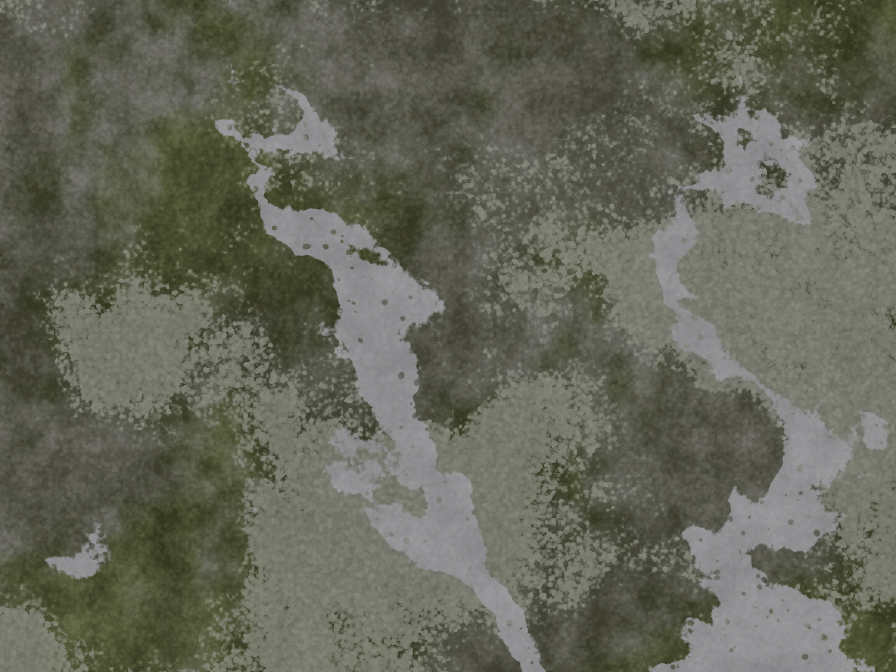
This texture is drawn by a Shadertoy shader. Its source:

```glsl
// Weathered wall: mossy, gritty ground under speckled lichen and flaking pale plaster.
// Warped layered noise places the patches; ridges of it form the plaster veins,
// and cellular noise supplies the grit, the ragged edges and the pits.

const vec3 MOSS_DARK   = vec3(0.20, 0.21, 0.12);
const vec3 MOSS_LIGHT  = vec3(0.39, 0.41, 0.27);
const vec3 SOIL        = vec3(0.25, 0.25, 0.20);
const vec3 STONE       = vec3(0.45, 0.45, 0.42);
const vec3 LICHEN      = vec3(0.49, 0.50, 0.455);
const vec3 PLASTER     = vec3(0.57, 0.57, 0.58);

const float GRIT_SCALE    = 135.0;  // grains per canvas height
const float PIT_SCALE     = 48.0;   // pit cells per canvas height
const float PATCH_SCALE   = 3.4;    // lichen and moss patches per height
const float VEIN_SCALE    = 2.5;    // plaster veins per height
const float VEIN_WIDTH    = 0.33;
const float LICHEN_LEVEL  = 0.575;  // higher leaves less lichen
const float WARP          = 0.16;

vec2 hash2(vec2 p) {
    vec3 h = fract(p.xyx * vec3(0.1031, 0.1030, 0.0973));
    h += dot(h, h.yzx + 33.33);
    return fract((h.xx + h.yz) * h.zy);
}

float valueNoise(vec2 p) {
    vec2 i = floor(p), f = fract(p);
    f = f * f * (3.0 - 2.0 * f);
    float low  = mix(hash2(i).x, hash2(i + vec2(1, 0)).x, f.x);
    float high = mix(hash2(i + vec2(0, 1)).x, hash2(i + vec2(1, 1)).x, f.x);
    return mix(low, high, f.y);
}

// Layered noise, mean 0.5
float fbm(vec2 p) {
    float sum = 0.0, weight = 0.5, total = 0.0;
    for (int k = 0; k < 5; k++) {
        sum += weight * valueNoise(p);
        total += weight;
        weight *= 0.5;
        p = mat2(1.6, 1.2, -1.2, 1.6) * p + 17.3;
    }
    return sum / total;
}

// x: distance to the nearest cell point, y: random value of that cell
vec2 cellular(vec2 p) {
    vec2 i = floor(p), f = fract(p);
    vec2 nearest = vec2(8.0, 0.0);
    for (int y = -1; y <= 1; y++)
    for (int x = -1; x <= 1; x++) {
        vec2 cell = vec2(x, y);
        vec2 point = hash2(i + cell);
        float d = length(cell + point - f);
        if (d < nearest.x) nearest = vec2(d, hash2(i + cell + 71.0).y);
    }
    return nearest;
}

void mainImage(out vec4 fragColor, in vec2 fragCoord) {
    vec2 p = fragCoord / iResolution.y + 3.0;
    vec2 bend = vec2(fbm(p * 5.0), fbm(p * 5.0 + 41.0)) - 0.5;
    vec2 q = p + WARP * bend;

    // Grit: cell grains broken up by finer noise
    vec2 grain = cellular(p * GRIT_SCALE);
    float grit = 0.5 * grain.y + 0.5 * valueNoise(p * GRIT_SCALE * 1.6)
               + 0.35 * (0.45 - grain.x);
    float clump = fbm(p * 26.0);

    // Ground: green moss against brown-grey stone, with faint vertical streaks
    float streak = fbm(p * vec2(28.0, 6.0) + 9.0);
    float tone = 0.47 + 0.55 * (grit - 0.5) + 0.9 * (clump - 0.5)
               + 0.5 * (streak - 0.5) + 0.8 * (fbm(q * PATCH_SCALE + 60.0) - 0.5);
    tone = clamp(tone, 0.0, 1.0);
    float bare = fbm(q * PATCH_SCALE * 0.8 + 23.0) + 0.25 * (clump - 0.5);
    vec3 moss  = mix(MOSS_DARK, MOSS_LIGHT, tone);
    vec3 stone = mix(SOIL, STONE, tone);
    vec3 color = mix(moss, stone, smoothstep(0.36, 0.60, bare));

    // Plaster veins: noise ridges running down to the right, of uneven width
    vec2 along = vec2(dot(q, vec2(0.8, -0.6)) * 0.75, dot(q, vec2(0.6, 0.8)) * 1.25);
    float ridge = abs(fbm(along * VEIN_SCALE + 5.0) - 0.5);
    float width = VEIN_WIDTH * (fbm(q * 2.3 + 87.0) - 0.49);
    float vein = min(width, 0.075) - ridge;
    float ragged = 0.035 * (clump - 0.5) + 0.012 * (grit - 0.5);

    // Lichen: speckled patches, denser beside the plaster
    float halo = 0.07 * smoothstep(-0.09, 0.0, vein);
    float spread = fbm(q * PATCH_SCALE + 130.0) - LICHEN_LEVEL + halo;
    float lichen = smoothstep(-0.05, 0.05, spread + 0.20 * (grit - 0.5)
                 + 0.15 * (clump - 0.5));
    color = mix(color, LICHEN * (0.90 + 0.20 * grit), 0.85 * lichen);

    // Plaster flakes with small dark pits
    vec2 pit = cellular(p * PIT_SCALE + 2.0 * bend);
    float pitSize = 0.24 * smoothstep(0.55, 1.0, pit.y);
    float solid = smoothstep(pitSize - 0.06, pitSize + 0.06, pit.x + 0.001);
    float plaster = smoothstep(-0.004, 0.006, vein + ragged);
    vec3 flake = PLASTER * (0.94 + 0.08 * grit + 0.16 * (clump - 0.5));
    color = mix(color, flake, plaster * mix(0.35, 1.0, solid));

    fragColor = vec4(color, 1.0);
}
```
